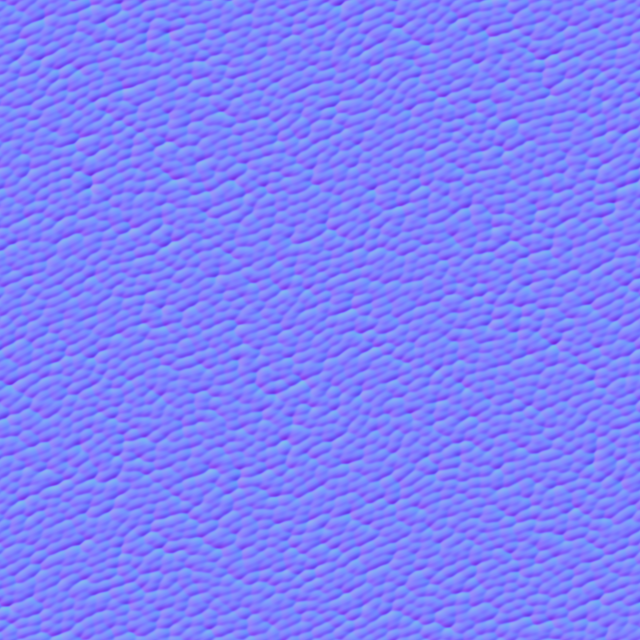
This texture map is drawn by a WebGL 1 fragment shader. Its source:

```glsl
precision highp float;
uniform vec2 u_resolution;

vec2 hash2(vec2 cell) {
  vec2 s = vec2(dot(cell, vec2(127.1, 311.7)), dot(cell, vec2(269.5, 183.3)));
  return fract(sin(s) * 43758.545);
}

// Layered sines bend the rows of grains slightly
vec2 bend(vec2 p) {
  vec2 q = p + 0.004 * sin(p.yx * vec2(17.0, 13.0) + vec2(0.6, 2.1));
  return q + 0.0016 * sin(q.yx * vec2(47.0, 39.0) + q * 23.0 + vec2(1.7, 4.0));
}

// Slope of smooth cellular noise: a soft blend of offsets to nearby grain centres
vec2 grainSlope(vec2 p) {
  vec2 base = floor(p);
  vec2 slope = vec2(0.0);
  float total = 0.0;
  for (int j = -2; j <= 2; j++) {
    for (int i = -2; i <= 2; i++) {
      vec2 cell = base + vec2(float(i), float(j));
      float stagger = 0.5 * mod(cell.y, 2.0) - 0.25;
      vec2 centre = cell + 0.5 + 0.56 * (hash2(cell) - 0.5) + vec2(stagger, 0.0);
      vec2 d = p - centre;
      // The upper face is broad and gentle, the lower one short and steep
      vec2 face = d * vec2(1.0, d.y > 0.0 ? 0.75 : 1.45);
      float weight = exp(-5.5 * dot(d, face));
      slope += weight * face;
      total += weight;
    }
  }
  return slope / total;
}

void main() {
  vec2 uv = gl_FragCoord.xy / u_resolution;

  // Grains are slightly elongated along a rising diagonal
  vec2 along = vec2(cos(0.4), sin(0.4));
  vec2 across = vec2(-along.y, along.x);
  vec2 p = bend(uv);
  vec2 slope = grainSlope(vec2(dot(p, along) * 49.0, dot(p, across) * 69.0));
  vec2 tilt = slope.x * 49.0 * along + slope.y * 69.0 * across;

  // Relief depth drifts gently over the surface
  float depth = 1.0 + 0.06 * sin(uv.x * 23.0 + 3.0 * sin(uv.y * 14.0));
  vec2 n = tilt * depth * vec2(-0.0086, 0.0136);

  // Encode the surface normal as colour
  float nz = sqrt(max(0.0, 1.0 - dot(n, n)));
  gl_FragColor = vec4(vec3(n, nz) * 0.5 + vec3(0.496, 0.5, 0.495), 1.0);
}
```
